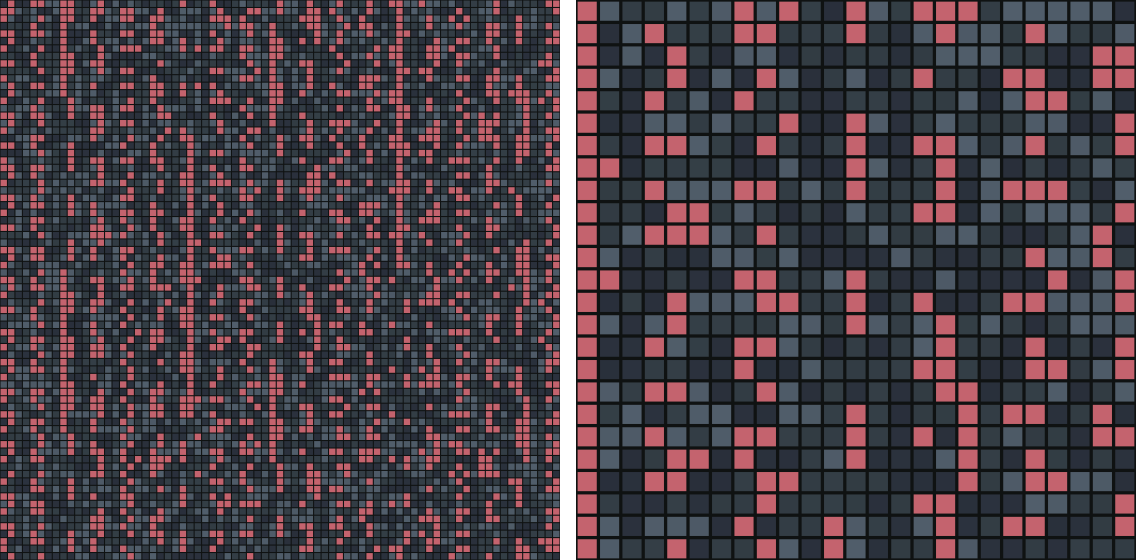
Left: the whole. Right: its middle third, enlarged.
Write a Shadertoy shader that draws this pattern.

```glsl
// Grid of small square tiles in slate tones, threaded with wandering coral columns.

const float TILES = 75.0;          // tiles across and down
const float GAP = 0.146;           // grout width as a share of one tile
const float THREAD_PITCH = 4.045;  // tiles between coral threads
const float TAU = 6.2831853;

const vec3 GROUT = vec3(0.06, 0.07, 0.07);
const vec3 CORAL = vec3(0.77, 0.39, 0.43);
const vec3 SLATE_DARK = vec3(0.165, 0.19, 0.235);
const vec3 SLATE_MID = vec3(0.20, 0.24, 0.27);
const vec3 SLATE_LIGHT = vec3(0.31, 0.36, 0.41);

float hash(vec2 p) {
    return fract(sin(dot(p, vec2(12.9898, 78.233))) * 43758.5453);
}

// Share of coral tiles in a column: high near a thread, none between threads.
float threadDensity(float column, float pitch) {
    float offset = mod(column - 0.5 + 0.5 * pitch, pitch) - 0.5 * pitch;
    return 0.5 * (1.0 - smoothstep(0.5, 1.5, abs(offset)));
}

// Each column steps at its own rate, giving dotted rhythms and long solid runs.
float columnRhythm(vec2 tile) {
    float c = tile.x - 25.0;
    float scatter = 3.0 * sin(TAU * c * 9.0 / 28.0) + 1.7 * sin(TAU * c * 5.0 / 28.0);
    float rate = c * 5.0 / 28.0;
    return fract(rate * tile.y + (tile.y - 19.0) / 75.0 - 0.0095 * c + scatter);
}

vec3 slateColor(float pick) {
    vec3 tone = mix(SLATE_DARK, SLATE_MID, step(0.32, pick));
    return mix(tone, SLATE_LIGHT, step(0.70, pick));
}

vec3 tileColor(vec2 tile) {
    float isCoral = step(columnRhythm(tile), threadDensity(tile.x, THREAD_PITCH));
    float wear = 1.0 + 0.06 * (hash(tile + 31.7) - 0.5);
    return mix(slateColor(hash(tile)) * wear, CORAL, isCoral);
}

// Antialiased coverage of the square inside its grout.
float tileMask(vec2 local, float gap, float pixel) {
    vec2 inside = 0.5 - 0.5 * gap - abs(local - 0.5);
    vec2 cover = clamp(inside / pixel + 0.5, 0.0, 1.0);
    return cover.x * cover.y;
}

void mainImage(out vec4 fragColor, in vec2 fragCoord) {
    vec2 grid = fragCoord / iResolution.y * TILES;
    float pixel = TILES / iResolution.y;
    float mask = tileMask(fract(grid), GAP, pixel);
    fragColor = vec4(mix(GROUT, tileColor(floor(grid)), mask), 1.0);
}
```
